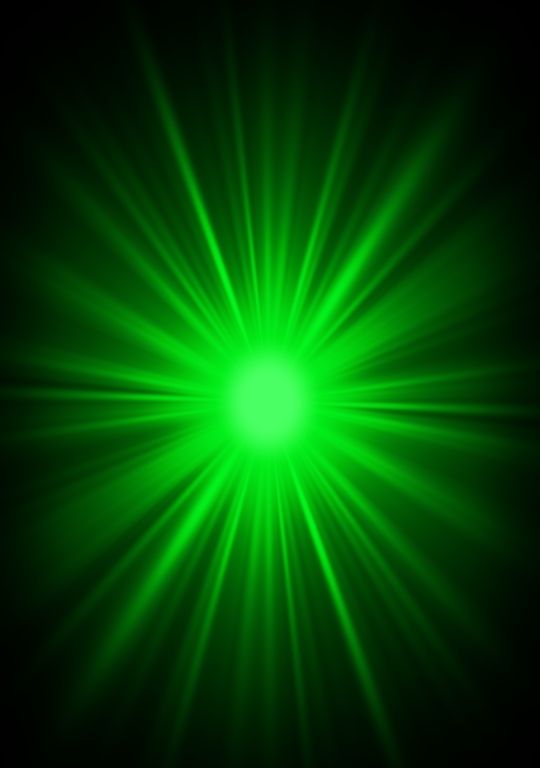
This background is drawn by a WebGL 1 fragment shader. Its source:

```glsl
precision highp float;
// A green starburst on black: an exponential glow around a pale core,
// cut into rays by angle. Every ray runs through the centre, so the
// pattern repeats each half turn; fine streaks come from angular noise.

uniform vec2 u_resolution;

const float PI = 3.14159265;

float hash(float n) {
  return fract(sin(n * 12.9898) * 43758.5);
}

// Smooth noise with a whole number of cells per half turn.
float streaks(float turn, float cells, float seed) {
  float t = turn * cells;
  float cell = floor(t);
  float a = hash(mod(cell, cells) + seed);
  float b = hash(mod(cell + 1.0, cells) + seed);
  return mix(a, b, smoothstep(0.0, 1.0, t - cell));
}

// Soft beam at a given direction; angle and width in degrees.
float beam(float angle, float direction, float width) {
  float d = mod(angle - direction + 90.0, 180.0) - 90.0;
  return exp(-d * d / (width * width));
}

void main() {
  vec2 uv = gl_FragCoord.xy / u_resolution;
  vec2 p = uv - vec2(0.497, 0.477);
  p.x *= u_resolution.x / u_resolution.y;

  // Upright oval distance and direction within a half turn.
  float radius = length(p * vec2(1.10, 0.92));
  float turn = fract(atan(p.y, p.x + 0.00001) / PI);
  float angle = turn * 180.0;

  // Fine streaks between the main beams.
  float fine = 0.5 * streaks(turn, 37.0, 3.0)
             + 0.5 * streaks(turn, 83.0, 19.0);
  float rays = 0.58 + 0.55 * fine;

  // Narrow bright beams.
  rays += 1.25 * beam(angle, 109.4, 1.5);
  rays += 0.60 * beam(angle, 96.2, 1.0);
  rays += 0.60 * beam(angle, 74.6, 1.2);
  rays += 0.35 * beam(angle, 84.5, 1.8);
  rays += 0.30 * beam(angle, 90.0, 1.5);
  rays += 0.35 * beam(angle, 125.0, 1.4);
  rays += 0.35 * beam(angle, 48.5, 1.5);
  rays += 0.35 * beam(angle, 8.0, 1.4);
  rays += 0.45 * beam(angle, 178.0, 1.7);
  rays += 0.45 * beam(angle, 170.0, 2.0);

  // Broad fans of light.
  rays += 0.80 * beam(angle, 57.5, 2.5);
  rays += 0.55 * beam(angle, 149.5, 4.0);
  rays += 0.35 * beam(angle, 30.5, 4.5);
  rays += 0.20 * beam(angle, 132.0, 3.5);

  // The rays melt into an even glow near the centre.
  rays = mix(1.0, rays, smoothstep(0.025, 0.19, radius));
  float light = 1.98 * exp(-6.7 * radius) * rays;

  // Darken towards the rim and the corners.
  light *= 1.0 - smoothstep(0.32, 0.62, radius);
  light *= 1.0 - 0.35 * smoothstep(0.25, 0.36, abs(p.x));

  // Roll off the highlights, then tint the core.
  float green = light < 0.6 ? light : 0.6 + 0.4 * (1.0 - exp((0.6 - light) * 2.9));
  vec3 color = green * vec3(0.01, 1.0, 0.035);
  color.b += 0.08 * smoothstep(0.7, 1.0, green);
  float core = 1.0 - smoothstep(0.03, 0.080, radius);
  color = mix(color, vec3(0.29, 1.0, 0.39), core);

  gl_FragColor = vec4(color, 1.0);
}
```
